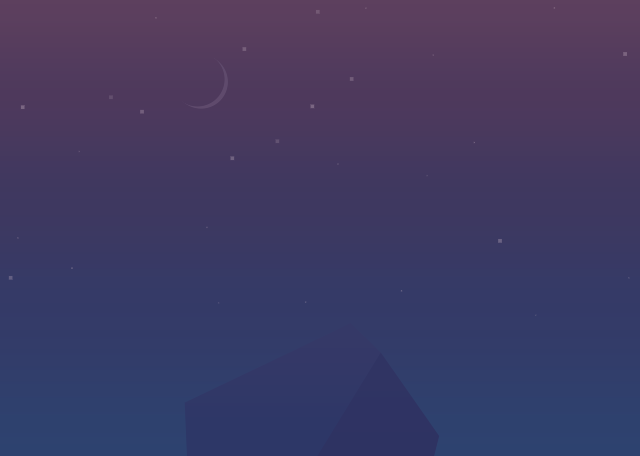
This background is drawn by a Shadertoy shader. Its source:

```glsl
// Dusk sky with scattered square stars, a thin crescent moon and a faceted peak.

vec2 hash2(vec2 cell) {
    vec3 q = fract(cell.xyx * vec3(0.1031, 0.1030, 0.0973));
    q += dot(q, q.yzx + 33.33);
    return fract((q.xx + q.yz) * q.zy);
}

// Signed distance to the line a-b, positive on its left
float side(vec2 p, vec2 a, vec2 b) {
    vec2 d = normalize(b - a);
    return dot(p - a, vec2(-d.y, d.x));
}

// Soft coverage of a shape from its signed distance
float fill(float dist, float px) {
    return 1.0 - smoothstep(-0.6 * px, 0.6 * px, dist);
}

vec3 skyColor(float y) {
    vec3 sky = mix(vec3(0.178, 0.258, 0.435), vec3(0.205, 0.228, 0.405), smoothstep(0.0, 0.35, y));
    sky = mix(sky, vec3(0.245, 0.220, 0.375), smoothstep(0.31, 0.58, y));
    sky = mix(sky, vec3(0.305, 0.224, 0.362), smoothstep(0.55, 0.80, y));
    return mix(sky, vec3(0.365, 0.250, 0.368), smoothstep(0.77, 1.02, y));
}

// One possible square star in each cell of a jittered grid
float stars(vec2 p, float px) {
    vec2 grid = p / 0.143;
    vec2 cell = floor(grid);
    vec2 kind = hash2(cell + 41.0);
    vec2 center = 0.1 + 0.8 * hash2(cell + 7.0);
    vec2 offset = abs(grid - cell - center) * 0.143;
    float radius = kind.y > 0.62 ? 0.0040 : 0.0014;
    float shape = fill(max(offset.x, offset.y) - radius, px);
    float glow = mix(0.16, 0.38, hash2(cell + 19.0).x);
    return shape * glow * step(kind.x, 0.55) * step(0.26, p.y);
}

void mainImage(out vec4 fragColor, in vec2 fragCoord) {
    float px = 1.0 / iResolution.y;
    vec2 p = fragCoord * px;
    vec3 color = skyColor(p.y);

    color = mix(color, vec3(0.78, 0.70, 0.76), stars(p, px));

    // Crescent: a disc with a shifted disc cut away
    float disc = length(p - vec2(0.441, 0.8205)) - 0.0587;
    float cut = length(p - vec2(0.433, 0.826)) - 0.0595;
    color = mix(color, vec3(0.372, 0.292, 0.425), fill(max(disc, -cut), px));

    // Peak outline, clockwise from the lower left
    vec2 shoulder = vec2(0.405, 0.117);
    vec2 summit = vec2(0.769, 0.291);
    vec2 ridge = vec2(0.835, 0.227);
    vec2 corner = vec2(0.963, 0.044);
    float peak = side(p, vec2(0.410, 0.0), shoulder);
    peak = max(peak, side(p, shoulder, summit));
    peak = max(peak, side(p, summit, ridge));
    peak = max(peak, side(p, ridge, corner));
    peak = max(peak, side(p, corner, vec2(0.952, 0.0)));

    // Lit face fades into the sky at the summit; the right face is darker
    vec3 litFace = mix(vec3(0.175, 0.215, 0.405), vec3(0.208, 0.222, 0.405), smoothstep(0.0, 0.28, p.y));
    vec3 darkFace = mix(vec3(0.180, 0.198, 0.385), vec3(0.190, 0.205, 0.390), p.y / 0.227);
    float facet = fill(side(p, vec2(0.696, 0.0), ridge), px);
    vec3 rock = mix(litFace, darkFace, facet * step(p.y, 0.23));
    color = mix(color, rock, fill(peak, px));

    fragColor = vec4(color, 1.0);
}
```
